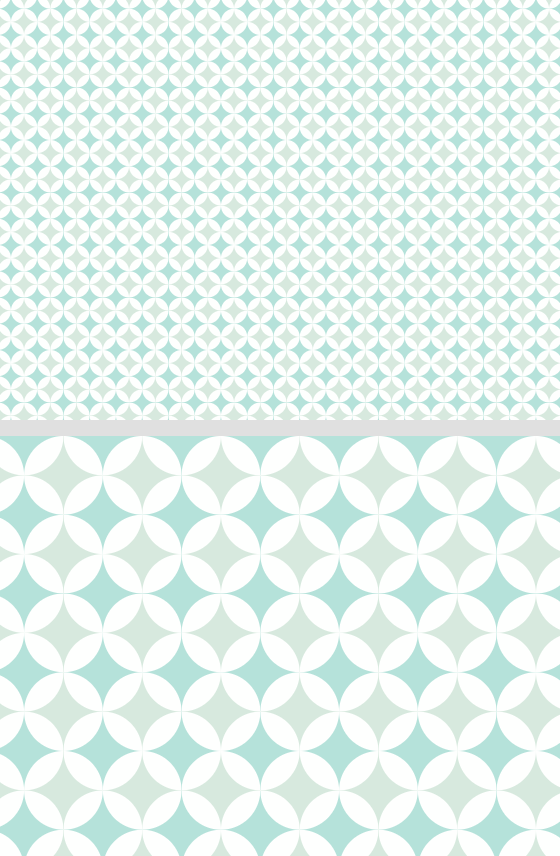
Top: the whole. Bottom: its middle third, enlarged.
Give the GLSL for this pattern, as a Shadertoy shader.

```glsl
// Lattice of white petals around concave four-point stars, in alternating rows of teal and sage.

const float REPEATS_DOWN = 16.0;               // same-colour stars per canvas height
const vec2  STAR_ORIGIN  = vec2(0.417, 0.667); // centre of one teal star, in repeats
const float ARC_RADIUS   = 0.70710678;         // circle through the corners of a unit cell
const vec3  WHITE = vec3(0.995, 1.0, 0.995);
const vec3  TEAL  = vec3(0.71, 0.885, 0.855);
const vec3  SAGE  = vec3(0.843, 0.914, 0.871);

// Signed distance to the petals of a unit cell: positive inside the star.
float starDistance(vec2 local) {
    vec2 a = abs(local);
    // Vector to the centre of the nearest neighbouring cell
    vec2 toNeighbour = vec2(1.0 - max(a.x, a.y), min(a.x, a.y));
    return length(toNeighbour) - ARC_RADIUS;
}

void mainImage(out vec4 fragColor, in vec2 fragCoord) {
    float scale = REPEATS_DOWN / iResolution.y;
    vec2 p = fragCoord * scale - STAR_ORIGIN;

    // Diagonal grid with one star per unit cell
    vec2 grid = vec2(p.x + p.y, p.x - p.y);
    vec2 cell = floor(grid + 0.5);

    // Checkered cells become alternating rows of colour
    float parity = mod(cell.x + cell.y, 2.0);
    vec3 starColor = mix(TEAL, SAGE, parity);

    // One-pixel edge; the diagonal grid is sqrt(2) denser
    float pixel = scale * sqrt(2.0);
    float coverage = clamp(0.5 + starDistance(grid - cell) / pixel, 0.0, 1.0);

    fragColor = vec4(mix(WHITE, starColor, coverage), 1.0);
}
```
